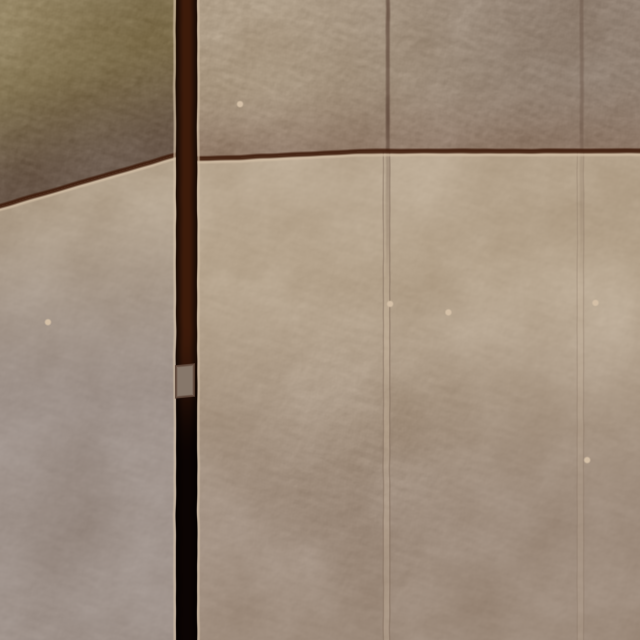
Give the GLSL for this texture, as a WebGL 2 fragment shader.

```glsl
#version 300 es
precision highp float;

uniform vec2 u_resolution;
out vec4 outColor;

// Layout, in canvas units
const float PANEL_PITCH = 0.303;
const float GAP_CENTER = 0.2915;
const float GAP_HALF = 0.0165;
const float SEAM_HALF = 0.0030;
const float RIDGE_HALF = 0.0050;
const float LEDGE_HALF = 0.0035;
const vec2 CLIP_CENTER = vec2(0.289, 0.405);
const vec2 CLIP_HALF = vec2(0.0155, 0.026);

// Surface
const float GRAIN_AMOUNT = 0.055;
const float STAIN_AMOUNT = 0.075;
const float RELIEF_AMOUNT = 0.085;
const float SPECK_CELLS = 9.0;
const float SPECK_CHANCE = 0.06;

// Colours
const vec3 STONE_LIGHT = vec3(0.71, 0.64, 0.55);
const vec3 STONE_MID = vec3(0.62, 0.55, 0.49);
const vec3 STONE_COOL = vec3(0.62, 0.57, 0.54);
const vec3 STONE_SHADE = vec3(0.49, 0.41, 0.35);
const vec3 OLIVE = vec3(0.50, 0.44, 0.31);
const vec3 EDGE_LIGHT = vec3(0.83, 0.75, 0.65);
const vec3 SEAM_DARK = vec3(0.36, 0.27, 0.22);
const vec3 RUST = vec3(0.24, 0.105, 0.04);
const vec3 BLACK_BROWN = vec3(0.045, 0.015, 0.01);

vec2 hash2(vec2 p) {
  vec3 q = fract(p.xyx * vec3(0.1031, 0.1030, 0.0973));
  q += dot(q, q.yzx + 33.33);
  return fract((q.xx + q.yz) * q.zy);
}

float cornerSlope(vec2 cell, vec2 offset) {
  return dot(hash2(cell + 57.0) * 2.0 - 1.0, offset);
}

float gradientNoise(vec2 p) {
  vec2 i = floor(p), f = p - i;
  vec2 u = f * f * f * (f * (f * 6.0 - 15.0) + 10.0);
  vec2 e = vec2(1.0, 0.0);
  return mix(mix(cornerSlope(i, f), cornerSlope(i + e.xy, f - e.xy), u.x),
             mix(cornerSlope(i + e.yx, f - e.yx), cornerSlope(i + e.xx, f - e.xx), u.x), u.y);
}

float fbm(vec2 p) {
  float sum = 0.0, amp = 1.0;
  for (int k = 0; k < 4; k++) {
    sum += amp * gradientNoise(p);
    p = mat2(1.6, 1.2, -1.2, 1.6) * p + 7.3;
    amp *= 0.55;
  }
  return sum;
}

// Soft coverage of a band around d = 0
float band(float d, float halfWidth, float soft) {
  return 1.0 - smoothstep(halfWidth - soft, halfWidth + soft, abs(d));
}

// Height of the horizontal joint, sloped on the left wall
float ledgeHeight(float x) {
  float leftWall = 0.678 + 0.292 * x;
  float rightWall = 0.764 - 0.012 * smoothstep(0.62, 0.28, x);
  return x < GAP_CENTER ? leftWall : rightWall;
}

// Slanted fine strokes plus slow lumps
float relief(vec2 p) {
  vec2 slanted = mat2(0.94, 0.34, -0.34, 0.94) * p;
  return gradientNoise(slanted * vec2(22.0, 75.0)) + 0.7 * fbm(p * 34.0);
}

vec3 wallColor(vec2 p, float above, float leftSide) {
  vec3 upperRight = mix(STONE_LIGHT * 0.96, STONE_MID * 0.92, smoothstep(0.35, 0.95, p.x));
  upperRight = mix(STONE_SHADE * 1.12, upperRight, smoothstep(-0.04, 0.13, above));
  vec3 upperLeft = mix(STONE_SHADE * 0.86, OLIVE, smoothstep(0.0, 0.2, above));
  upperLeft += 0.10 * smoothstep(0.12, 0.30, above) * smoothstep(0.25, 0.0, p.x);
  vec3 lowerRight = mix(STONE_MID, STONE_LIGHT, smoothstep(0.15, 0.62, p.y));
  vec3 lowerLeft = mix(STONE_COOL, STONE_LIGHT * 0.97, smoothstep(0.35, 0.75, p.y));
  return above > 0.0 ? mix(upperRight, upperLeft, leftSide) : mix(lowerRight, lowerLeft, leftSide);
}

void main() {
  vec2 p = gl_FragCoord.xy / u_resolution;
  float soft = 0.8 / min(u_resolution.x, u_resolution.y);
  float wobble = 0.0012 * gradientNoise(p * 28.0);
  float above = p.y - ledgeHeight(p.x) + wobble;
  float isAbove = smoothstep(-soft, soft, above);
  float leftSide = step(p.x, GAP_CENTER);

  // Wall tone, stains and raking light on the relief
  vec3 color = wallColor(p, above, leftSide);
  color += STAIN_AMOUNT * fbm(p * 5.0 + 3.0) * vec3(0.9, 1.0, 1.1);
  float roughPatch = exp(-dot(p - vec2(0.54, 0.30), p - vec2(0.54, 0.30)) * 28.0);
  float slope = relief(p) - relief(p + vec2(0.002, -0.003));
  color += RELIEF_AMOUNT * slope * (0.35 + 0.5 * isAbove + 0.5 * roughPatch);
  color += GRAIN_AMOUNT * gradientNoise(p * vec2(90.0, 130.0)) * (0.25 + 0.35 * isAbove);

  // Repeated upright joints: dark grooves above, pale ridges below
  float joint = floor(p.x / PANEL_PITCH + 0.5);
  float seamX = p.x - joint * PANEL_PITCH + wobble;
  float strength = step(1.5, joint) * mix(1.0, 0.5, step(2.5, joint));
  float worn = 0.75 + 0.5 * gradientNoise(vec2(joint * 5.0, p.y * 14.0));
  float groove = band(seamX, SEAM_HALF, soft + 0.001) * mix(0.32, 0.85, isAbove);
  float ridge = band(seamX + 0.002, RIDGE_HALF, 0.002) * smoothstep(0.70, 0.50, p.y);
  color = mix(color, SEAM_DARK, groove * strength * worn * (1.0 - ridge));
  color = mix(color, EDGE_LIGHT, 0.35 * ridge * strength * worn);
  float ridgeShade = band(abs(seamX + 0.002) - RIDGE_HALF, 0.0012, 0.001);
  color = mix(color, STONE_SHADE, 0.4 * ridgeShade * strength * (1.0 - isAbove));

  // Horizontal joint with a lit lower lip
  color = mix(color, EDGE_LIGHT, 0.7 * band(above + 0.006, 0.002, soft + 0.001));
  color = mix(color, RUST, 0.9 * band(above, LEDGE_HALF, soft + 0.001));

  // Sparse pale chips
  vec2 cell = floor(p * SPECK_CELLS);
  vec2 chip = fract(p * SPECK_CELLS) - 0.2 - 0.6 * hash2(cell);
  float hasChip = step(hash2(cell + 19.0).x, SPECK_CHANCE);
  color = mix(color, EDGE_LIGHT, hasChip * (1.0 - smoothstep(0.025, 0.06, length(chip))));

  // Deep gap with bright rims, and the clip bridging it
  float gapX = p.x - GAP_CENTER + wobble;
  color = mix(color, EDGE_LIGHT, 0.65 * band(abs(gapX) - GAP_HALF - 0.002, 0.002, soft + 0.0006));
  vec3 gapColor = mix(BLACK_BROWN, RUST, smoothstep(0.28, 0.50, p.y));
  gapColor *= 1.0 - 0.55 * smoothstep(0.003, GAP_HALF, abs(gapX));
  color = mix(color, gapColor, band(gapX, GAP_HALF, soft));
  vec2 clipD = abs(p - CLIP_CENTER - vec2(0.0, 0.1 * gapX)) - CLIP_HALF;
  float clipEdge = max(clipD.x, clipD.y);
  vec3 clipColor = mix(STONE_MID * 0.85, SEAM_DARK, smoothstep(-0.005, -0.001, clipEdge));
  color = mix(color, clipColor, 1.0 - smoothstep(-soft, soft, clipEdge));

  outColor = vec4(clamp(color, 0.0, 1.0), 1.0);
}
```
